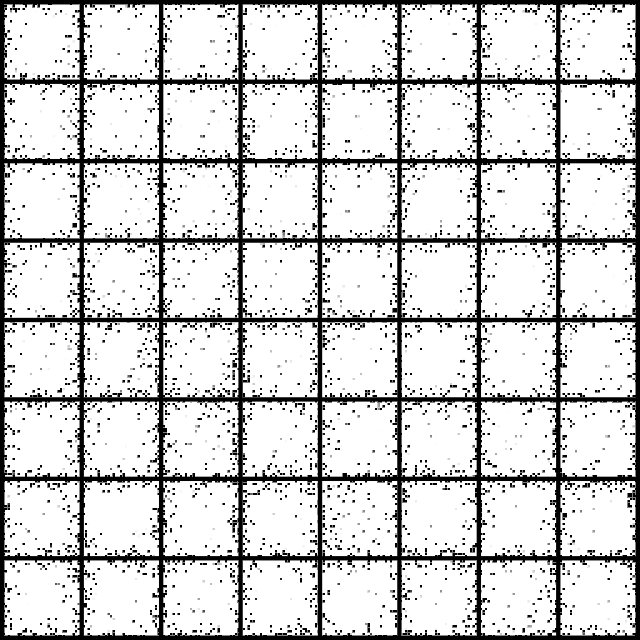
Give the GLSL for this pattern, as a Shadertoy shader.

```glsl
// Black square grid on white, with ink speckle that thins out towards each tile's centre.

const float TILES = 8.0;           // repeats across and down
const float PITCH = 0.1241;        // tile size, in canvas units
const float LINE_WIDTH = 0.0068;   // rule thickness, in canvas units
const float GRAINS = 256.0;        // speckle cells across the canvas
const float EDGE_DENSITY = 0.52;   // speckle chance at a rule
const float FALLOFF = 0.075;       // decay length of the speckle, in tiles
const float STRAY_DENSITY = 0.008; // speckle chance in the open centre
const float TONE_RANGE = 0.022;    // chance span that prints as grey
const vec3 PAPER = vec3(1.0);
const vec3 INK = vec3(0.0);

float hash(vec2 p) {
    return fract(sin(dot(p, vec2(127.1, 311.7))) * 43758.5453);
}

// Distance to the nearest rule, in canvas units
float ruleDistance(vec2 uv) {
    vec2 tile = (uv - 0.5) / PITCH;
    vec2 toRule = abs(tile - round(tile));
    return min(toRule.x, toRule.y) * PITCH;
}

// Coverage of a shape from its signed distance
float coverage(float dist, float pixel) {
    return clamp(0.5 - dist / pixel, 0.0, 1.0);
}

// Square grains whose chance and tone depend on the nearest rule
float speckle(vec2 uv, float pixel) {
    vec2 cell = floor(uv * GRAINS);
    vec2 center = (cell + 0.5) / GRAINS;
    float density = EDGE_DENSITY * exp(-ruleDistance(center) / (PITCH * FALLOFF)) + STRAY_DENSITY;
    float tone = smoothstep(0.0, TONE_RANGE, density - hash(cell));
    vec2 offset = abs(uv - center);
    float square = max(offset.x, offset.y) - 0.5 / GRAINS;
    return tone * coverage(square, pixel);
}

void mainImage(out vec4 fragColor, in vec2 fragCoord) {
    vec2 uv = fragCoord / iResolution.xy;
    float pixel = 1.0 / min(iResolution.x, iResolution.y);

    // Rules, plus the narrow margin outside the grid
    float rules = coverage(ruleDistance(uv) - 0.5 * LINE_WIDTH, pixel);
    vec2 fromCenter = abs(uv - 0.5);
    float inside = max(fromCenter.x, fromCenter.y) - 0.5 * TILES * PITCH;
    float margin = coverage(-inside, pixel);

    float ink = max(max(rules, margin), speckle(uv, pixel));
    fragColor = vec4(mix(PAPER, INK, ink), 1.0);
}
```
